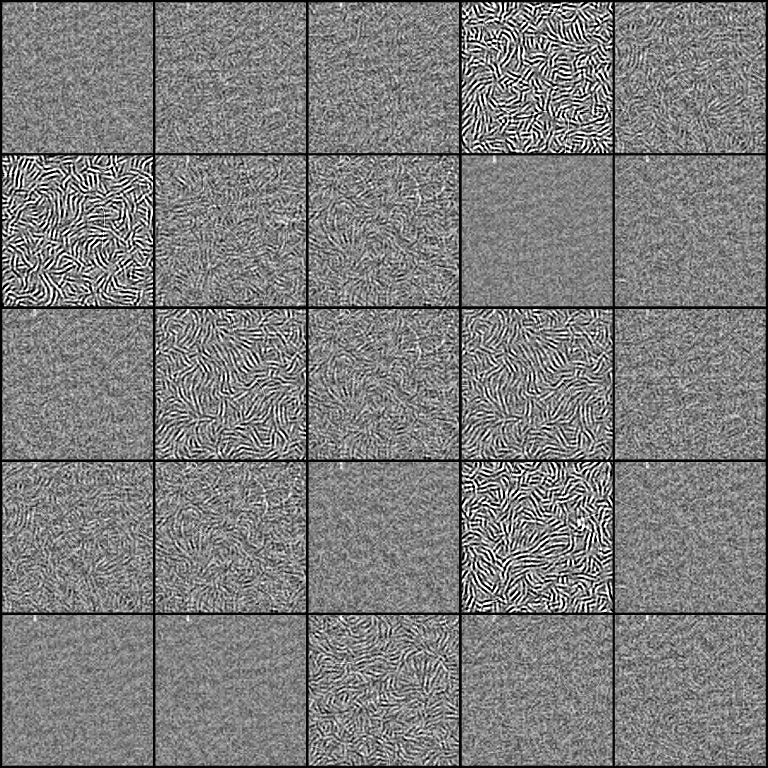
Write a WebGL 2 fragment shader that draws this pattern.

```glsl
#version 300 es
precision highp float;

#define TILES 5
#define GUTTER 0.003
#define MID_GREY 0.51
#define LINE_GREY 0.01
#define GRAIN_CELLS 88.0
#define RIPPLE_CELLS 18.0
#define RIPPLE_FREQ 1.8
#define CURL_CELLS 6.0
#define CURL_ANGLE 9.0
#define CREASE_CELLS 5.0
#define TICK_GAIN 0.35

uniform vec2 u_resolution;
out vec4 fragColor;

const float TAU = 6.2831853;

// Contrast of each tile, bottom row first; equal values share one texture.
const float CONTRAST[25] = float[25](
    0.22, 0.23, 0.55, 0.31, 0.34,
    0.44, 0.48, 0.28, 0.96, 0.30,
    0.33, 0.65, 0.48, 0.65, 0.36,
    0.90, 0.46, 0.48, 0.21, 0.30,
    0.29, 0.36, 0.37, 1.00, 0.44);

float hash(vec2 p, float seed) {
    return fract(sin(dot(p, vec2(127.1, 311.7)) + seed * 74.7) * 43758.5453);
}

float valueNoise(vec2 p, float seed) {
    vec2 i = floor(p);
    vec2 f = fract(p);
    f = f * f * (3.0 - 2.0 * f);
    float low = mix(hash(i, seed), hash(i + vec2(1.0, 0.0), seed), f.x);
    float high = mix(hash(i + vec2(0.0, 1.0), seed), hash(i + 1.0, seed), f.x);
    return mix(low, high, f.y);
}

// Fine static, centred on zero.
float grain(vec2 p, float seed) {
    p *= GRAIN_CELLS;
    return valueNoise(p, seed) - valueNoise(p, seed + 5.3);
}

// Scattered wave packets that follow a curling direction field.
float ripples(vec2 p, float seed) {
    p *= RIPPLE_CELLS;
    vec2 cell = floor(p);
    float sum = 0.0;
    for (int y = -1; y <= 1; y++) {
        for (int x = -1; x <= 1; x++) {
            vec2 id = cell + vec2(x, y);
            vec2 centre = id + vec2(hash(id, seed + 1.7), hash(id, seed + 2.9));
            vec2 d = p - centre;
            float falloff = max(1.0 - dot(d, d), 0.0);
            float angle = CURL_ANGLE * valueNoise(centre * CURL_CELLS / RIPPLE_CELLS, seed + 4.1);
            float across = dot(d, vec2(cos(angle), sin(angle)));
            float phase = hash(id, seed + 6.3);
            sum += falloff * falloff * cos(TAU * (RIPPLE_FREQ * across + phase));
        }
    }
    return sum;
}

// Long thin curves with a light core and dark sides.
float creases(vec2 p, float seed) {
    float level = valueNoise(p * CREASE_CELLS, seed + 3.2) - 0.5;
    float patches = smoothstep(0.5, 0.75, valueNoise(p * 4.0, seed + 9.4));
    return cos(level * 100.0) * exp(-level * level * 900.0) * patches;
}

// Small light mark hanging from the top edge of each tile.
float tick(vec2 p) {
    float width = 1.0 - smoothstep(0.004, 0.014, abs(p.x - 0.215));
    return width * smoothstep(0.945, 0.965, p.y);
}

void main() {
    float pixel = 1.0 / min(u_resolution.x, u_resolution.y);
    vec2 uv = gl_FragCoord.xy / u_resolution;

    // Tile layout
    float pitch = (1.0 - GUTTER) / float(TILES);
    ivec2 tile = clamp(ivec2(floor(uv / pitch)), ivec2(0), ivec2(TILES - 1));
    vec2 offset = fract(uv / pitch) * pitch;
    vec2 local = (offset - GUTTER) / (pitch - GUTTER);
    float contrast = CONTRAST[tile.y * TILES + tile.x];
    float seed = contrast * 13.0;

    // Strong tiles show ripples, weak ones mostly grain
    float strength = smoothstep(0.15, 0.8, contrast);
    float texture_ = grain(local, seed) * mix(1.1, 0.45, strength)
                   + ripples(local, seed) * mix(0.15, 0.6, strength)
                   + creases(local, seed) * 0.4;
    float shade = MID_GREY + contrast * texture_ + TICK_GAIN * tick(local);

    // Dark gutters
    vec2 inset = min(offset - GUTTER, pitch - offset);
    float inside = clamp(min(inset.x, inset.y) / pixel + 0.5, 0.0, 1.0);
    shade = mix(LINE_GREY, clamp(shade, 0.0, 1.0), inside);
    fragColor = vec4(vec3(shade), 1.0);
}
```
